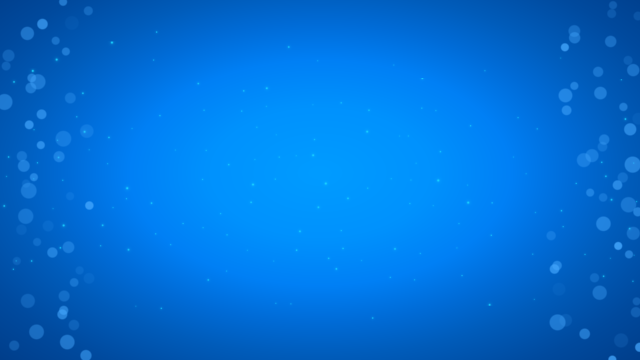
Give the GLSL for this background, as a WebGL 1 fragment shader.

```glsl
precision highp float;
// Blue vignette backdrop with translucent discs along both side edges
// and small cyan sparkles drifting across the middle. The glow is a radial
// colour ramp; discs come from a hashed loop and sparkles from a hashed grid.

uniform vec2 u_resolution;

const float DISCS_PER_SIDE = 46.0;
const float SPARKLE_CELL = 0.066;
const vec3 DISC_COLOR = vec3(0.27, 0.66, 1.0);
const vec3 SPARKLE_COLOR = vec3(0.10, 0.83, 1.0);

float hash(vec2 p) {
  vec3 q = fract(p.xyx * vec3(0.1031, 0.1030, 0.0973));
  q += dot(q, q.yzx + 33.33);
  return fract((q.x + q.y) * q.z);
}

// Blends to the next colour stop between two radii.
vec3 addStop(vec3 color, vec3 next, float from, float to, float r) {
  return mix(color, next, clamp((r - from) / (to - from), 0.0, 1.0));
}

// Elliptical glow, bright slightly above the centre and dark in the corners.
vec3 backdrop(vec2 uv) {
  float r = length((uv - vec2(0.5, 0.52)) * vec2(2.05, 1.95));
  vec3 color = vec3(0.0, 0.61, 1.0);
  color = addStop(color, vec3(0.0, 0.57, 0.99), 0.0, 0.36, r);
  color = addStop(color, vec3(0.0, 0.50, 0.96), 0.36, 0.61, r);
  color = addStop(color, vec3(0.0, 0.42, 0.84), 0.61, 0.81, r);
  color = addStop(color, vec3(0.0, 0.36, 0.73), 0.81, 0.99, r);
  color = addStop(color, vec3(0.0, 0.29, 0.62), 0.99, 1.22, r);
  return addStop(color, vec3(0.0, 0.24, 0.54), 1.22, 1.45, r);
}

float discMask(vec2 p, vec2 center, float radius, float pixel) {
  float edge = max(pixel, 0.0015);
  return 1.0 - smoothstep(radius - edge, radius + edge, length(p - center));
}

// Layers discs in a band; p.x is the distance inward from the side edge.
vec3 addDiscs(vec3 color, vec2 p, float side, float pixel) {
  for (float i = 0.0; i < DISCS_PER_SIDE; i++) {
    vec2 seed = vec2(i + 3.0, 17.0 + side * 41.0);
    float sizeRoll = hash(seed + 5.3);
    float radius = mix(0.011, 0.023, sizeRoll * sizeRoll);
    vec2 center = vec2(hash(seed) * 0.25,
                       (i + hash(seed + 11.7)) / DISCS_PER_SIDE);
    float alpha = mix(0.08, 0.85, hash(seed + 23.1));
    alpha *= mix(1.0, 0.65, sizeRoll);
    color = mix(color, DISC_COLOR, alpha * discMask(p, center, radius, pixel));
  }
  return color;
}

// One optional sparkle per cell, kept inside the cell borders.
float sparkles(vec2 p, vec2 uv, float pixel) {
  vec2 cell = floor(p / SPARKLE_CELL);
  vec2 jitter = vec2(hash(cell + 7.1), hash(cell + 19.4));
  vec2 center = (cell + 0.14 + 0.72 * jitter) * SPARKLE_CELL;
  float spread = smoothstep(0.05, 0.32, uv.y)
               * (1.0 - smoothstep(0.66, 0.90, uv.y));
  float present = step(hash(cell + 31.8), 0.03 + 0.52 * spread);
  float roll = hash(cell + 43.6);
  float radius = max(mix(0.0015, 0.0032, roll * roll), pixel * 0.7);
  float d = length(p - center) / radius;
  float light = exp(-d * d) + 0.15 * exp(-d * d * 0.16);
  return present * mix(0.25, 0.9, roll) * min(light, 1.0);
}

void main() {
  float pixel = 1.0 / u_resolution.y;
  float aspect = u_resolution.x * pixel;
  vec2 uv = gl_FragCoord.xy / u_resolution;
  vec2 p = gl_FragCoord.xy * pixel;

  vec3 color = backdrop(uv);
  color = mix(color, SPARKLE_COLOR, sparkles(p, uv, pixel));

  // Fold the canvas so both edges share one disc routine.
  float side = step(0.5, uv.x);
  vec2 inward = vec2(mix(p.x, aspect - p.x, side), p.y);
  color = addDiscs(color, inward, side, pixel);

  gl_FragColor = vec4(color, 1.0);
}
```
